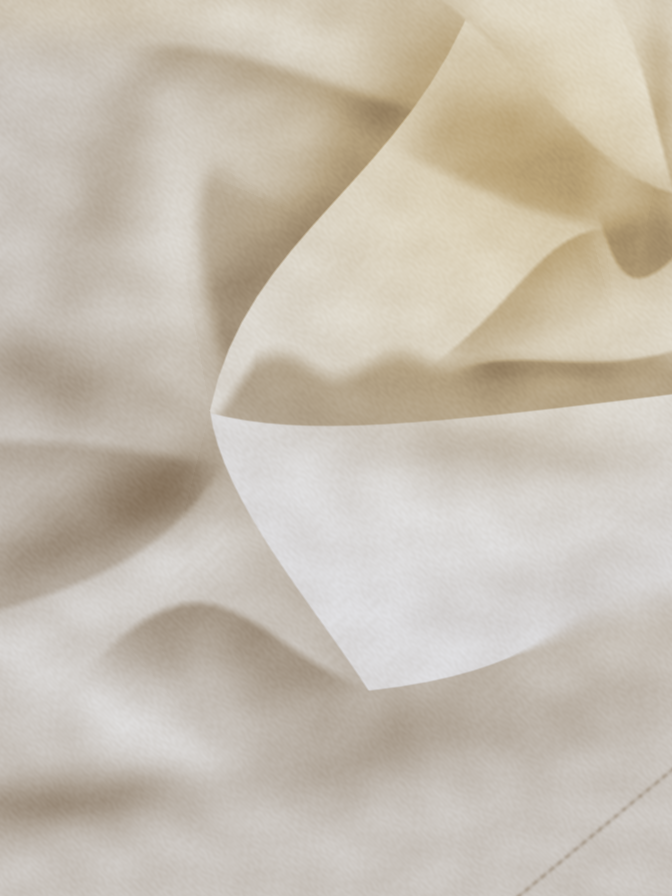
Give the GLSL for this texture, as a Shadertoy shader.

```glsl
// Draws rumpled white cotton cloth with soft folds, a lifted flap and warm shadows.

// Canvas units: x runs right, y runs down
const vec2 CANVAS = vec2(5.76, 7.68);
const float EDGE = .012;      // softness of a crisp cloth edge
const int CURVE_STEPS = 16;
const float WRINKLE = .08;    // broad unevenness
const float WEAVE = .055;     // fine thread texture
const vec3 DEEP = vec3(.44, .35, .25);
const vec3 COOL_MID = vec3(.67, .63, .59);
const vec3 COOL_LIT = vec3(.88, .88, .89);
const vec3 WARM_MID = vec3(.73, .64, .47);
const vec3 WARM_LIT = vec3(.9, .87, .79);

float corner(vec2 i, vec2 f, vec2 e) {
  float h = 6.283 * fract(sin(dot(i + e, vec2(127.1, 311.7))) * 43758.5);
  return dot(vec2(cos(h), sin(h)), f - e);
}

float gradientNoise(vec2 p) {
  vec2 i = floor(p), f = p - i, u = f * f * (3. - 2. * f), e = vec2(1, 0);
  float top = mix(corner(i, f, e.yy), corner(i, f, e), u.x);
  return mix(top, mix(corner(i, f, e.yx), corner(i, f, e.xx), u.x), u.y);
}

// Soft ellipse at x, y with radii rx, ry, long axis turned by angle
float blot(vec2 q, float x, float y, float rx, float ry, float angle) {
  float c = cos(angle), s = sin(angle);
  vec2 d = q - vec2(x, y);
  d = vec2(c * d.x + s * d.y, c * d.y - s * d.x) / vec2(rx, ry);
  return exp(-dot(d, d));
}

// Signed distance to a cubic (positive on its right hand) and position along it
vec2 curve(vec2 q, vec4 ab, vec4 cd) {
  vec2 from = ab.xy, best = vec2(100, 0);
  float n = float(CURVE_STEPS);
  for (int i = 0; i < CURVE_STEPS; i++) {
    float t = float(i + 1) / n, u = 1. - t;
    vec2 to = u * u * (u * ab.xy + 3. * t * ab.zw) + t * t * (3. * u * cd.xy + t * cd.zw);
    vec2 run = to - from, rel = q - from;
    float h = clamp(dot(rel, run) / dot(run, run), 0., 1.);
    float dist = length(rel - run * h);
    if (dist < abs(best.x)) {
      float side = run.x * rel.y < run.y * rel.x ? -1. : 1.;
      best = vec2(dist * side, (float(i) + h) / n);
    }
    from = to;
  }
  return best;
}

// Shade that starts at a curve and fades away on its right hand
float fold(vec2 q, vec4 ab, vec4 cd, float soft, float reach) {
  vec2 k = curve(q, ab, cd);
  float s = max(k.x, 0.) / reach;
  float taper = smoothstep(0., .22, k.y) * (1. - smoothstep(.78, 1., k.y));
  return smoothstep(-soft, soft, k.x) * exp(-s * s) * taper;
}

float cover(float dist, float soft) { return smoothstep(-soft, soft, dist); }

// Lightness of the cloth lying at the left and the bottom
float groundCloth(vec2 q) {
  float l = .78;
  l -= .25 * fold(q, vec4(.9, .4, 2.2, .3), vec4(2.7, .8, 3.9, 1), .07, .3);
  l -= .25 * fold(q, vec4(2, 3.6, 1.8, 2.5), vec4(1.5, 1.8, 1.9, 1.3), .1, .5);
  l -= .22 * fold(q, vec4(-.5, 3.85, .5, 3.7), vec4(1, 3.85, 2, 4), .07, .5);
  l -= .2 * fold(q, vec4(2, 3.85, 1.5, 4.7), vec4(.9, 5.05, -.7, 5.4), .04, .4);
  l -= .36 * fold(q, vec4(.6, 5.9, 1.9, 4.4), vec4(2.1, 5.6, 3.3, 5.96), .05, .6);
  l -= .2 * blot(q, .95, 1.5, 1.1, .3, 1.93);
  l -= .33 * blot(q, 2.65, 1.9, 1.1, .36, -.85);
  l -= .18 * blot(q, 3.5, .7, .6, .35, -.8);
  l -= .32 * blot(q, .4, 3.25, .9, .33, .2);
  l -= .28 * blot(q, 1.35, 4.2, .7, .3, -.5);
  l -= .27 * blot(q, .4, 4.65, .9, .33, -.5);
  l -= .42 * blot(q, .4, 6.9, 1.3, .25, -.1);
  l -= .22 * blot(q, 3.2, 6.4, 1., .35, -.4);
  l -= .15 * blot(q, 4.7, 6.2, 1.2, .3, -.2);
  l += .16 * blot(q, 1.5, 1.9, 1.2, .25, 1.5);
  l += .15 * blot(q, 2.4, .3, 1.1, .25, .35);
  l += .14 * blot(q, 1.4, 4.9, 1.2, .25, -.4);
  return l + .16 * blot(q, 1.1, 6.2, 1.4, .28, .55);
}

// Lightness of the hollow and ridges above the hem
float upperCloth(vec2 q) {
  float x = q.x - 2.9, l = .91;
  float brim = 3.12 + .11 * cos(5.7 * x) * exp(-x * x) + 1.2 * max(-.7 - x, 0.);
  l -= .4 * cover(q.y - brim, .13);
  l -= .3 * fold(q, vec4(3.8, 3.2, 4.6, 2.9), vec4(5.1, 3.35, 6.2, 2.85), .025, .12);
  l -= .33 * fold(q, vec4(3.6, 3.2, 4.5, 2.6), vec4(4.6, 1.95, 5.3, 1.95), .025, .42);
  l -= .33 * fold(q, vec4(6.2, 1.7, 5.4, 2.8), vec4(5.3, 2.4, 5.1, 1.75), .025, .35);
  l -= .22 * fold(q, vec4(5.3, 1.95, 4.5, 1.85), vec4(4.2, 1.65, 3.2, 1.2), .07, .7);
  l -= .3 * blot(q, 4.7, 1.3, 1.1, .55, .45);
  l -= .25 * blot(q, 5.55, 2., .5, .35, -.9);
  return l - .28 * blot(q, 5.65, .9, .16, .8, 0.);
}

void mainImage(out vec4 fragColor, in vec2 fragCoord) {
  vec2 uv = fragCoord / iResolution.xy, q = vec2(uv.x, 1. - uv.y) * CANVAS;
  float light = groundCloth(q);
  // Stitched seam in the lower corner
  vec2 along = normalize(vec2(1.31, -1.08)), rel = q - vec2(4.45, 7.68);
  float across = along.x * rel.y - along.y * rel.x;
  light -= (.2 + .08 * cos(dot(rel, along) * 70.)) * exp(-across * across / .0004);
  // Lifted flap: three edges and a contact shadow, crossed by a hem
  float left = curve(q, vec4(1.8, 3.52, 2.1, 2), vec4(3.5, 1.55, 4.1, -.1)).x;
  float tip = curve(q, vec4(3.16, 5.92, 2.7, 5.2), vec4(1.9, 4.3, 1.8, 3.52)).x;
  float base = curve(q, vec4(5.9, 5.1, 4.6, 5.3), vec4(4.7, 5.75, 3.16, 5.92)).x;
  float hem = curve(q, vec4(1.8, 3.54, 2.6, 3.75), vec4(3.6, 3.65, 6, 3.35)).x;
  light -= .1 * exp(3. * min(min(left, tip), min(base, 0.)));
  float front = .95 - .24 * blot(q, 4.2, 3.85, 1.5, .32, .12) - .1 * blot(q, 4.9, 5., 1., .4, -.3);
  float frontCover = cover(hem, EDGE), baseSoft = mix(EDGE, .3, smoothstep(4.3, 5.6, q.x));
  float flapCover = cover(min(left, tip), EDGE) * cover(base, baseSoft);
  light = mix(light, mix(upperCloth(q), front, frontCover), flapCover);
  // Rounded lobe hanging from the top
  float under = curve(q, vec4(5.76, 1.65, 5.1, 1.5), vec4(4.6, .6, 3.6, -.15)).x;
  float outer = curve(q, vec4(5.2, -.1, 5.5, .4), vec4(5.6, 1, 5.78, 1.65)).x;
  float lobe = .97 - .2 * exp(-max(under, 0.) / .25);
  light = mix(light, lobe, cover(min(under, outer), 2. * EDGE));
  // Cloth grain and colour ramp
  light += WRINKLE * gradientNoise(q * vec2(2.5, 3.5));
  light += WEAVE * gradientNoise(vec2(q.x + q.y, q.y - q.x) * vec2(14, 28));
  light = clamp(light, 0., 1.);
  float warmth = .1 + .95 * blot(q, 4.6, 1.4, 2.6, 2.7, 0.) + .4 * blot(q, .5, 0., 2., .4, 0.);
  warmth = clamp(warmth - .2 * frontCover * flapCover, 0., 1.);
  vec3 mid = mix(COOL_MID, WARM_MID, warmth), lit = mix(COOL_LIT, WARM_LIT, warmth);
  fragColor = vec4(light < .5 ? mix(DEEP, mid, light * 2.) : mix(mid, lit, light * 2. - 1.), 1);
}
```
